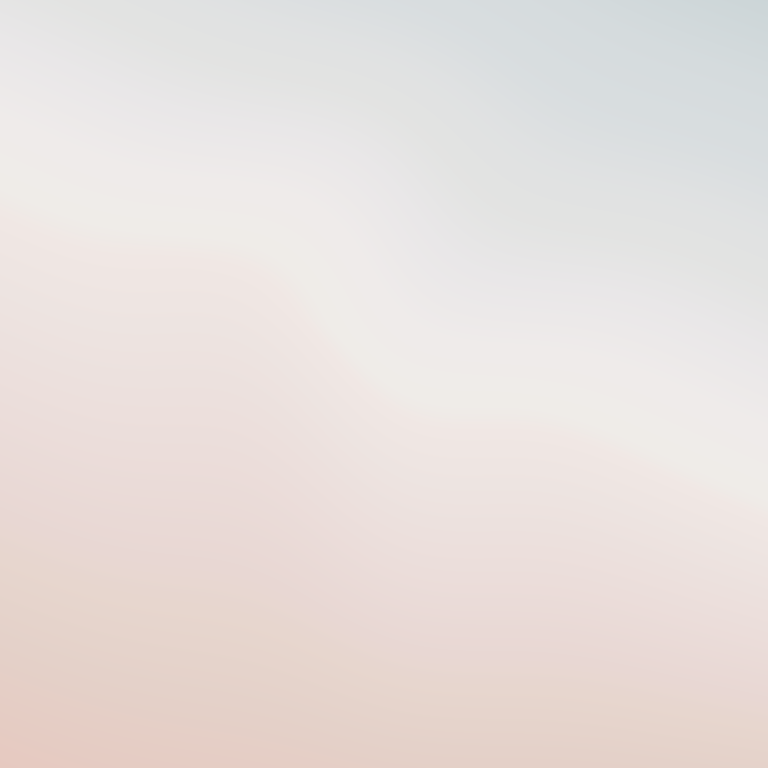
Give the GLSL for this background, as a Shadertoy shader.

```glsl
// Linear blend into the next colour between two levels
vec3 blendTo(vec3 color, vec3 next, float start, float end, float level) {
    return mix(color, next, clamp((level - start) / (end - start), 0.0, 1.0));
}

// Sine wave that fades away from its center
float localWave(float x, float center, float period, float width) {
    float offset = (center - x) / width;
    return sin(6.28318 * (center - x) / period) * exp(-offset * offset);
}

// Signed height above the bright, sloping ridge
float ridgeLevel(vec2 uv) {
    float level = uv.y - (0.75 - 0.41 * uv.x);
    float center = 0.42 + 0.55 * max(level, 0.0);
    float amplitude = 0.075 * exp(-6.0 * level * level);
    level -= amplitude * localWave(uv.x, center, 0.6, 0.25);

    // Lower bands fan out towards the left
    float fan = 1.0 + 0.65 * uv.x * uv.x;
    return level < 0.0 ? level * fan : level;
}

// Warm peach below the ridge
vec3 warmPalette(float level) {
    vec3 color = vec3(0.902, 0.788, 0.753);
    color = blendTo(color, vec3(0.894, 0.820, 0.788), -0.75, -0.58, level);
    color = blendTo(color, vec3(0.906, 0.840, 0.808), -0.58, -0.47, level);
    color = blendTo(color, vec3(0.910, 0.843, 0.827), -0.47, -0.42, level);
    color = blendTo(color, vec3(0.922, 0.867, 0.855), -0.42, -0.28, level);
    color = blendTo(color, vec3(0.930, 0.894, 0.882), -0.28, -0.12, level);
    return blendTo(color, vec3(0.941, 0.906, 0.894), -0.12, -0.03, level);
}

// Ivory, grey and pale blue above the ridge
vec3 coolPalette(vec3 color, float level) {
    color = blendTo(color, vec3(0.937, 0.925, 0.910), -0.03, 0.01, level);
    color = blendTo(color, vec3(0.937, 0.922, 0.918), 0.01, 0.10, level);
    color = blendTo(color, vec3(0.914, 0.906, 0.910), 0.10, 0.20, level);
    color = blendTo(color, vec3(0.890, 0.892, 0.888), 0.20, 0.28, level);
    color = blendTo(color, vec3(0.878, 0.884, 0.886), 0.28, 0.36, level);
    color = blendTo(color, vec3(0.851, 0.869, 0.877), 0.36, 0.44, level);
    color = blendTo(color, vec3(0.835, 0.859, 0.867), 0.44, 0.55, level);
    return blendTo(color, vec3(0.800, 0.837, 0.845), 0.55, 0.66, level);
}

void mainImage(out vec4 fragColor, in vec2 fragCoord) {
    vec2 uv = fragCoord / iResolution.xy;
    float level = ridgeLevel(uv);
    fragColor = vec4(coolPalette(warmPalette(level), level), 1.0);
}
```
